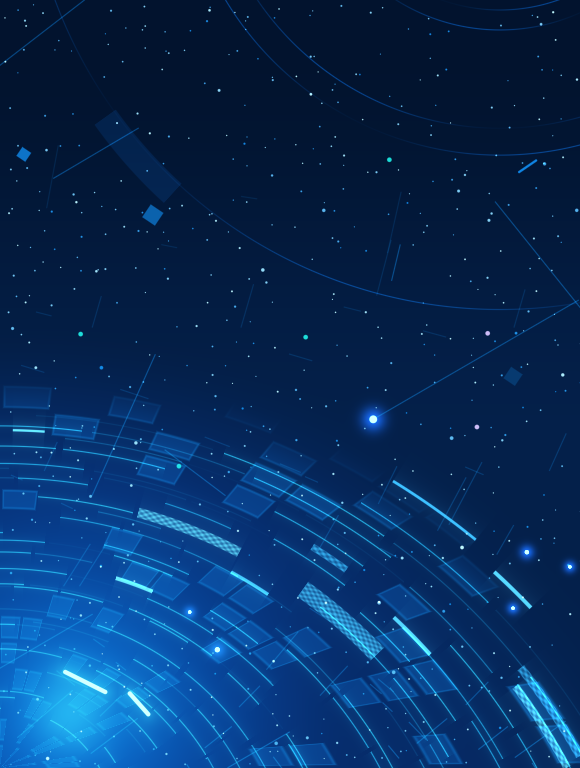
Write a WebGL 2 fragment shader that draws this background.

```glsl
#version 300 es
precision highp float;
// A night sky over a glowing technical dial rising from the lower left.
// Nested circles carry hashed arcs and panels; wires, stars and sparks
// are then added as screen-blended light.
#define SPREAD .89     // how far circle centres sink as the dial grows
#define RINGS 28
#define WIRES 56
#define HAIR .0007     // half width of a fine line
#define STAR_RATE .42
#define CORE vec2(.092, .072)
#define SKY_HUB vec2(.651, 1.215)

uniform vec2 u_resolution;
out vec4 fragColor;

const vec3 NIGHT = vec3(.006, .075, .18), DUSK = vec3(.015, .125, .29);
const vec3 NAVY = vec3(.025, .18, .44), ROYAL = vec3(.03, .29, .65);
const vec3 AZURE = vec3(.05, .47, .86), CYAN = vec3(.15, .74, .96), ICE = vec3(.75, .97, 1);

// Dial blocks: ring height, half width, start angle, end angle
const vec4 BLOCKS[11] = vec4[11](
  vec4(.357, .0065, .27, .48), vec4(.518, .0018, .55, .685), vec4(.405, .0045, .56, .63),
  vec4(.398, .0025, .75, .84), vec4(.458, .0055, .9, 1.06), vec4(.443, .005, .93, 1.08),
  vec4(.359, .012, .62, .81), vec4(.332, .0022, .5, .59), vec4(.44, .0015, .02, .07),
  vec4(.27, .0025, .3, .4), vec4(.505, .0025, .74, .81));
// Long wires, end to end
const vec4 BEAMS[8] = vec4[8](
  vec4(.202, .538, .12, .355), vec4(0, .915, .11, 1), vec4(.07, .768, .18, .833),
  vec4(.645, .737, .755, .6), vec4(.51, .635, .521, .681), vec4(.215, .414, .293, .355),
  vec4(0, .13, .12, .2), vec4(.486, .454, .753, .609));
// Sparks: position, size
const vec3 SPARKS[6] = vec3[6](vec3(.486, .454, 1), vec3(.686, .281, .6), vec3(.668, .208, .5),
  vec3(.742, .262, .5), vec3(.247, .203, .5), vec3(.283, .154, .7));
// Dots: position, tint from teal to pink
const vec3 DOTS[6] = vec3[6](vec3(.507, .792, 0), vec3(.105, .565, 0), vec3(.233, .393, 0),
  vec3(.398, .561, 0), vec3(.621, .444, 1), vec3(.635, .566, 1));
// Diamonds: position, half size, brightness
const vec4 DIAMONDS[3] = vec4[3](vec4(.199, .72, .01, .8), vec4(.668, .51, .009, .3), vec4(.031, .799, .007, 1));

float hash(vec2 p) { return fract(sin(dot(p, vec2(127.1, 311.7))) * 43758.5453); }

// Smooth coverage of a shape of half width w at distance d
float cover(float d, float w) {
  float soft = .75 / u_resolution.y;
  return 1. - smoothstep(w - soft, w + soft, d);
}

float segment(vec2 p, vec2 a, vec2 b) {
  vec2 v = b - a;
  return length(p - a - v * clamp(dot(p - a, v) / dot(v, v), 0., 1.));
}

// Distance and angle relative to the dial circle whose top is at h
vec2 dial(vec2 p, float h) {
  p.y += SPREAD * h;
  return vec2(abs(length(p) - (1. + SPREAD) * h), atan(p.x, p.y));
}

float span(float a, float lo, float hi) { return cover(abs(a - .5 * (lo + hi)), .5 * (hi - lo)); }

vec3 screen(vec3 c, vec3 light) { return 1. - (1. - c) * (1. - clamp(light, 0., 1.)); }

vec3 background(vec2 p, float h) {
  vec3 c = mix(NIGHT, DUSK, 1. - smoothstep(.42, .95, p.y));
  c = mix(c, NAVY, (1. - smoothstep(.36, .58, h)) * (1. - .5 * smoothstep(.3, .8, p.x)));
  float r = length(p - CORE);
  c = mix(c, ROYAL, .9 - .9 * smoothstep(.1, .38, r));
  c = mix(c, AZURE, exp(-r * r * 60.));
  return mix(c, CYAN, .85 * exp(-r * r * 420.));
}

vec3 dialLight(vec2 p, float h) {
  vec3 light = vec3(0);
  for (int i = 0; i < RINGS; i++) { // broken arcs
    float id = float(i), r = hash(vec2(id, 3));
    vec2 q = dial(p, mix(.05, .49, (id + r) / float(RINGS)));
    float cell = q.y * (3. + 5. * r) + r * 9., gate = hash(vec2(floor(cell), id));
    float on = smoothstep(.4, .75, gate) * span(fract(cell), .03, .97);
    light += mix(AZURE, CYAN, gate) * on * (.75 * cover(q.x, HAIR) + .1 * exp(-q.x * 180.));
  }
  // Translucent panels in ring and angle cells
  vec2 grid = vec2(h * 30., dial(p, h).y * 13.);
  float seed = hash(floor(grid) + 7.);
  vec2 edge = (abs(fract(grid) - .5) - vec2(.2 + .2 * seed, .42)) / vec2(50, 25);
  float box = max(edge.x, edge.y), panel = step(.72, seed) * (1. - smoothstep(.44, .53, h));
  light += panel * (ROYAL * .32 * cover(box, 0.) + AZURE * .35 * cover(abs(box), HAIR));
  for (int i = 0; i < 11; i++) { // bright blocks, ticked when wide
    vec4 b = BLOCKS[i];
    vec2 q = dial(p, b.x);
    float fill = b.y > .0042 ? .55 + .3 * sin(q.y * 380.) * sin(q.x * 1100. + 1.2) : 1.;
    vec3 tint = mix(AZURE, mix(CYAN, ICE, .35), .4 + .6 * hash(vec2(i, 5)));
    light += tint * span(q.y, b.z, b.w) * (fill * cover(q.x, b.y) + .12 * exp(-q.x * 90.));
  }
  return light;
}

vec3 skyLight(vec2 p) {
  vec3 light = vec3(0);
  vec2 q = p - SKY_HUB;
  float r = length(q), a = atan(q.x, -q.y);
  float radii[5] = float[5](.228, .254, .382, .417, .618);
  for (int i = 0; i < 5; i++)
    light += ROYAL * (.4 + .35 * sin(a * 5. + float(i) * 2.3)) * cover(abs(r - radii[i]), HAIR);
  light += ROYAL * .2 * cover(abs(r - .632), .017) * span(a, -.95, -.74);
  for (int i = 0; i < WIRES; i++) { // short wires, denser below
    float id = float(i), s = hash(vec2(id, 17)), y = hash(vec2(id, 11));
    vec2 start = vec2(hash(vec2(id, 13)) * .76, y * y * .75);
    float turn = (s < .5 ? -.6 : .95) + (y - .5) * .9;
    vec2 end = start + vec2(cos(turn), sin(turn)) * (.015 + .09 * s * s);
    light += AZURE * mix(.6, .15, y) * cover(segment(p, start, end), HAIR);
  }
  for (int i = 0; i < 8; i++) light += AZURE * .5 * cover(segment(p, BEAMS[i].xy, BEAMS[i].zw), HAIR);
  for (int i = 0; i < 3; i++) { // star layers
    float n = float(i), scale = 13. + 11. * n;
    vec2 id = floor(p * scale) + 31. * n;
    float s = hash(id + .5), size = .0006 + .0018 * hash(id + 6.) / (1. + n);
    vec2 at = .15 + .7 * vec2(hash(id + 2.), hash(id + 4.));
    light += mix(AZURE, ICE, s / STAR_RATE) * step(s, STAR_RATE) * cover(length(fract(p * scale) - at) / scale, size);
  }
  return light;
}

vec3 accents(vec2 p) {
  vec3 light = vec3(0);
  for (int i = 0; i < 6; i++) {
    float d = length(p - SPARKS[i].xy) / SPARKS[i].z;
    light += vec3(.08, .35, 1) * exp(-d * d * 4500.) + ICE * cover(d, .005);
    light += mix(vec3(.1, .85, .8), vec3(.8, .7, .95), DOTS[i].z) * cover(length(p - DOTS[i].xy), .003);
  }
  for (int i = 0; i < 3; i++) {
    vec2 q = abs(mat2(.83, .56, -.56, .83) * (p - DIAMONDS[i].xy));
    light += AZURE * .85 * DIAMONDS[i].w * cover(max(q.x, q.y), DIAMONDS[i].z);
  }
  // Meteor and the two flares beside the core
  light += AZURE * cover(segment(p, vec2(.676, .776), vec2(.698, .791)), .0015);
  float flare = min(segment(p, vec2(.085, .125), vec2(.137, .099)), segment(p, vec2(.169, .097), vec2(.193, .07)));
  return light + ICE * cover(flare, .0028) + CYAN * .5 * exp(-flare * 85.);
}

void main() {
  vec2 p = gl_FragCoord.xy / u_resolution.y;
  // Top of the dial circle through p
  float k = 1. + 2. * SPREAD, lift = SPREAD * p.y;
  float h = (lift + sqrt(lift * lift + k * dot(p, p))) / k;
  vec3 c = screen(background(p, h), dialLight(p, h));
  fragColor = vec4(screen(screen(c, skyLight(p)), accents(p)), 1);
}
```
